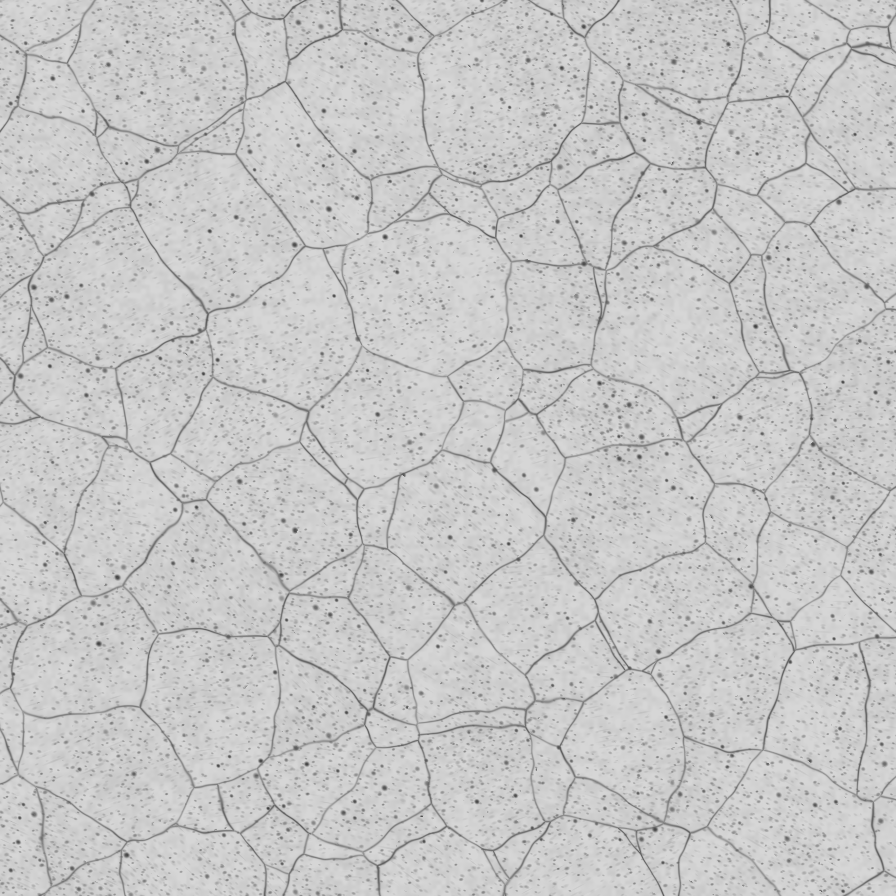
Write a Shadertoy shader that draws this texture.

```glsl
// Polished metal under a microscope: pale grains, thin dark boundaries, fine pits

vec3 hash3(vec2 p) {
    vec3 q = fract(p.xyx * vec3(0.1031, 0.1030, 0.0973));
    q += dot(q, q.yxz + 33.33);
    return fract((q.xxy + q.yzz) * q.zyx);
}

mat2 rotation(float angle) {
    float c = cos(angle), s = sin(angle);
    return mat2(c, s, -s, c);
}

float valueNoise(vec2 p) {
    vec2 id = floor(p), f = fract(p);
    f *= f * (3.0 - 2.0 * f);
    float low = mix(hash3(id).x, hash3(id + vec2(1, 0)).x, f.x);
    float high = mix(hash3(id + vec2(0, 1)).x, hash3(id + vec2(1, 1)).x, f.x);
    return mix(low, high, f.y);
}

// Layered sines: where pits gather, 0 to 1
float clusters(vec2 p) {
    float broad = sin(p.x * 17.0 + 2.0 * sin(p.y * 11.0)) * sin(p.y * 19.0 + 2.0 * sin(p.x * 13.0));
    float narrow = sin(p.x * 53.0 + 2.0 * sin(p.y * 41.0)) * sin(p.y * 61.0 + p.x * 23.0);
    return clamp(0.5 + 0.45 * broad + 0.35 * narrow, 0.0, 1.0);
}

// One jittered spot per occupied cell; radii are in canvas units
float specks(vec2 p, vec2 cells, float share, vec2 radii, float seed) {
    vec2 id = floor(p * cells);
    vec3 place = hash3(id + seed), look = hash3(id + seed + 57.0);
    vec2 center = 0.5 + 0.45 * (place.xy - 0.5);
    vec2 offset = (fract(p * cells) - center) / cells;
    float size = mix(0.55, 1.0, look.x * look.x);
    float soft = 0.5 / iResolution.y / radii.y;
    float spot = 1.0 - smoothstep(0.2 * size, 1.25 * size + 0.3 * soft, length(offset / radii));
    return spot * mix(0.4, 1.0, look.y) * step(place.z, share);
}

// Grain center in grid units, with its weight in z
vec3 grainSite(vec2 id) {
    vec3 h = hash3(id + 19.0);
    return vec3(id + 0.02 + 0.96 * h.xy, 1.8 * h.z * h.z * h.z);
}

// Weighted cellular pattern: boundary distance, boundary hash, grain center
vec4 grains(vec2 p) {
    vec2 home = floor(p);
    vec3 own = vec3(0.0);
    float nearest = 1e5;
    for (int k = 0; k < 49; k++) {
        vec3 site = grainSite(home + vec2(k % 7 - 3, k / 7 - 3));
        vec2 d = p - site.xy;
        float power = dot(d, d) - site.z;
        if (power < nearest) { nearest = power; own = site; }
    }
    float border = 1e5;
    vec2 neighbour = own.xy;
    for (int k = 0; k < 49; k++) {
        vec3 site = grainSite(home + vec2(k % 7 - 3, k / 7 - 3));
        float gap = length(site.xy - own.xy);
        if (gap < 0.001) continue;
        vec2 d = p - site.xy;
        float away = (dot(d, d) - site.z - nearest) / (2.0 * gap);
        if (away < border) { border = away; neighbour = site.xy; }
    }
    return vec4(border, hash3(floor(own.xy) + floor(neighbour)).x, own.xy);
}

void mainImage(out vec4 fragColor, in vec2 fragCoord) {
    vec2 uv = fragCoord / iResolution.y;

    // Bend the straight cell borders, with small kinks
    vec2 bent = uv + 0.0055 * sin(uv.yx * vec2(29.0, 33.0) + 2.0 * sin(uv * 17.0))
                   + 0.0018 * sin(uv.yx * vec2(93.0, 101.0) + uv * 47.0)
                   + 0.003 * (vec2(valueNoise(uv * 75.0), valueNoise(uv * 75.0 + 90.0)) - 0.5);
    vec4 grain = grains(bent * 12.5 + 3.0);
    float border = grain.x / 12.5;
    vec3 grainHash = hash3(floor(grain.zw) + 7.0);
    float gather = clusters(uv);

    // Mottled polish, duller where pits gather
    float mottle = 0.6 * valueNoise(uv * 200.0) + 0.4 * valueNoise(uv * vec2(70.0, 110.0) + 40.0);
    float shade = 0.858 - 0.082 * mottle + 0.012 * (grainHash.x - 0.5) - 0.016 * (gather - 0.5);

    // Faint streaks and scratches turned with the grain
    vec2 turned = rotation(mix(-0.5, 0.8, grainHash.y)) * uv + grainHash.xz * 5.0;
    float density = mix(0.3, 1.3, gather) * mix(0.65, 1.25, grainHash.z);
    shade -= 0.085 * specks(turned, vec2(75.0, 150.0), 0.35 + 0.4 * density, vec2(0.0040, 0.0020), 3.0);
    shade -= 0.065 * specks(turned + 3.0, vec2(85.0, 130.0), 0.5 * density, vec2(0.0036, 0.0022), 5.0);
    shade -= 0.06 * specks(turned, vec2(24.0, 170.0), 0.2, vec2(0.012, 0.0013), 11.0);
    shade += 0.03 * specks(turned + 2.0, vec2(17.0, 140.0), 0.1, vec2(0.015, 0.0013), 23.0);

    // Small and medium pits, denser in clusters
    float pits = 0.22 * specks(rotation(0.35) * uv, vec2(110.0, 140.0), 0.65 * density, vec2(0.0029, 0.0019), 31.0);
    pits = max(pits, 0.30 * specks(rotation(-0.2) * uv, vec2(90.0, 100.0), 0.38 * density, vec2(0.0031, 0.0023), 43.0));

    // Sparse dark round pits
    pits = max(pits, 0.52 * specks(rotation(0.7) * uv, vec2(58.0), 0.19 * density, vec2(0.0040, 0.0036), 71.0));
    shade -= pits;

    // Grain boundaries with a dark core and a soft halo
    float strength = mix(0.6, 1.0, grain.y) * (0.86 + 0.14 * sin(uv.x * 70.0 + 3.0 * sin(uv.y * 55.0)));
    float width = max(0.0012, 0.6 / iResolution.y);
    float core = exp(-border * border / (width * width));
    float halo = exp(-border / 0.0025);
    float ink = strength * clamp(0.86 * core + 0.08 * halo, 0.0, 1.0);
    shade = min(shade, mix(shade, 0.34, ink));

    fragColor = vec4(vec3(clamp(shade, 0.25, 0.84)), 1.0);
}
```
